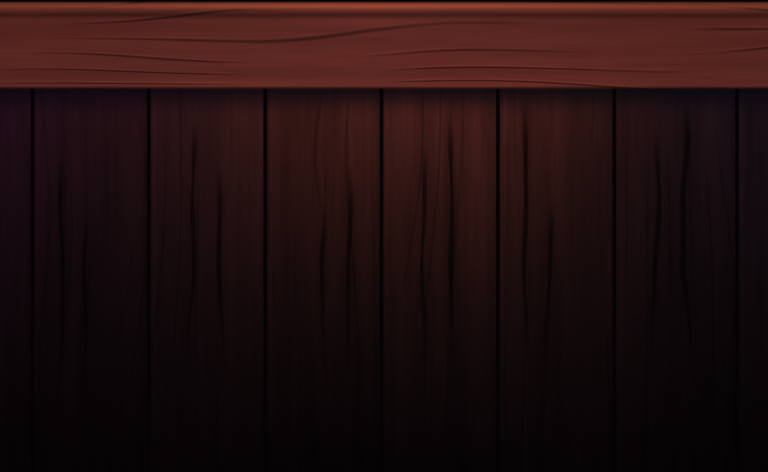
Reproduce this texture procedurally as a Shadertoy shader.

```glsl
#define RAIL_BOTTOM 0.188
#define PLANK_PITCH 0.1515
#define PLANK_START 0.0423
#define GAP_WIDTH 0.0032
#define GRAIN_DEPTH 0.34
#define CRACK_DEPTH 0.58
#define GLOW_CENTER 0.53
#define GLOW_WIDTH 0.27
#define RAIL_COLOR vec3(0.335, 0.145, 0.125)
#define EDGE_COLOR vec3(0.58, 0.27, 0.19)
#define DARK_COLOR vec3(0.042, 0.023, 0.031)

float hash(vec2 p) {
    p = fract(p * vec2(0.1031, 0.1137));
    p += dot(p, p.yx + 33.33);
    return fract((p.x + p.y) * p.x * 7.31);
}

float noise(vec2 p) {
    vec2 cell = floor(p), f = fract(p);
    f = f * f * (3.0 - 2.0 * f);
    return mix(mix(hash(cell), hash(cell + vec2(1, 0)), f.x),
               mix(hash(cell + vec2(0, 1)), hash(cell + vec2(1, 1)), f.x), f.y);
}

// Fine fibres; the first coordinate runs along the wood.
float fibres(vec2 s) {
    return 0.5 * noise(s * vec2(2.5, 45.0))
         + 0.3 * noise(s * vec2(5.0, 110.0) + 19.0)
         + 0.2 * noise(s * vec2(14.0, 240.0) + 47.0);
}

// Broken contour lines of warped growth rings.
float rings(vec2 s, float density) {
    float phase = s.y * density + 7.0 * noise(s * vec2(2.2, 8.0) + 5.0);
    float line = 1.0 - smoothstep(0.0, 0.32, abs(sin(phase)));
    return line * smoothstep(0.3, 0.75, noise(s * vec2(3.0, 13.0) + 71.0));
}

// Two long wavering cracks in each plank.
float cracks(float across, float down, float id) {
    float shift = -0.13 * cos(1.5708 * id);
    float ink = 0.0;
    for (int i = 0; i < 2; i++) {
        float n = float(i);
        float seed = id * 5.3 + n * 11.7 + 40.0;
        float lean = 0.35 * (hash(vec2(seed, 3.0)) - 0.5);
        float center = 0.37 + 0.22 * n + shift + lean * (down - 0.4)
                     + 0.07 * (noise(vec2(down * 7.0, seed)) - 0.5);
        float width = 0.012 + 0.018 * noise(vec2(down * 13.0, seed + 8.0));
        float start = 0.19 + 0.23 * hash(vec2(seed, 9.0));
        float span = smoothstep(start, start + 0.12, down)
                   * (1.0 - smoothstep(0.58, 0.85, down));
        float d = abs(across - center);
        ink = max(ink, span * (1.0 - smoothstep(width * 0.3, width * 1.5, d)));
        ink = max(ink, 0.3 * span * exp(-d * 22.0));
    }
    return ink;
}

vec3 planks(vec2 uv, float aspect, float px) {
    float x = uv.x, down = uv.y;
    float row = (x - 0.0083 * smoothstep(0.85, 0.95, x) - PLANK_START) / PLANK_PITCH;
    float id = floor(row), across = fract(row);

    // Warm central light with cool sides, fading toward the floor
    float depth = clamp((down - RAIL_BOTTOM) / (1.0 - RAIL_BOTTOM), 0.0, 1.0);
    float fade = pow(1.0 - depth, 1.6);
    float offset = (x - GLOW_CENTER) / GLOW_WIDTH;
    float glow = exp(-offset * offset);
    vec3 light = vec3(0.078, 0.034, 0.033) + glow * vec3(0.172, 0.073, 0.043);
    light += vec3(0.025, 0.0, 0.045) * exp(-x * 6.0);
    light += vec3(-0.022, 0.002, 0.024) * smoothstep(0.72, 1.0, x);
    vec3 color = DARK_COLOR * (1.0 - 0.35 * depth) + light * fade;

    // Grain varies from plank to plank
    vec2 s = vec2(down + id * 3.7 + 10.0, x * aspect + id * 0.31 + 2.0);
    color *= 1.0 + GRAIN_DEPTH * 1.4 * (fibres(s) - 0.5);
    color *= 0.94 + 0.12 * hash(vec2(id + 12.0, 4.0));
    color *= 1.0 - GRAIN_DEPTH * 0.65 * rings(s, 70.0);
    color *= 1.0 - CRACK_DEPTH * cracks(across, down, id);

    // Dark joints and soft bevels
    float joint = min(across, 1.0 - across) * PLANK_PITCH * aspect;
    color *= 1.0 - 0.25 * exp(-joint * 110.0);
    color *= 1.0 + 0.22 * exp(-pow((across - 0.045) * 50.0, 2.0));
    float gap = 1.0 - smoothstep(GAP_WIDTH - px * 0.5, GAP_WIDTH + px, joint);
    color = mix(color, vec3(0.014, 0.008, 0.012), gap * 0.94);

    // Cool shadow below the rail
    float shade = exp(-pow(max(down - RAIL_BOTTOM, 0.0) / 0.036, 2.0));
    vec3 cool = mix(vec3(0.055, 0.025, 0.06), vec3(0.03, 0.03, 0.055), x);
    return mix(color, cool * (1.0 - 0.8 * gap), shade * 0.78);
}

vec3 rail(vec2 uv, float aspect, float px) {
    float down = uv.y;
    vec2 s = vec2(uv.x * aspect + 4.0, down + 3.0);
    float offset = (uv.x - 0.5) / 0.35;
    float glow = exp(-offset * offset);
    vec3 color = RAIL_COLOR * (0.94 + 0.14 * glow);
    color *= 1.0 + GRAIN_DEPTH * 0.75 * (fibres(s) - 0.5);
    color *= 1.0 - GRAIN_DEPTH * 1.15 * rings(s, 85.0);
    color *= 1.0 + 0.1 * rings(s + vec2(0.0, 0.004), 85.0);

    // Lit top lip, groove and lower bevel
    color *= 1.0 - 0.3 * exp(-pow((down - 0.032) / 0.006, 2.0));
    float lip = exp(-pow((down - 0.013) / 0.0065, 2.0));
    color = mix(color, EDGE_COLOR * (0.78 + 0.3 * glow), lip * 0.85);
    color *= 1.0 + 0.1 * smoothstep(0.155, 0.178, down);
    color *= 1.0 - 0.55 * smoothstep(RAIL_BOTTOM - 0.007, RAIL_BOTTOM, down);
    return color * smoothstep(0.003 - px, 0.005 + px, down);
}

void mainImage(out vec4 fragColor, in vec2 fragCoord) {
    vec2 uv = fragCoord / iResolution.xy;
    uv.y = 1.0 - uv.y;
    float aspect = iResolution.x / iResolution.y;
    float px = 1.0 / iResolution.y;
    float below = smoothstep(RAIL_BOTTOM - px, RAIL_BOTTOM + px, uv.y);
    vec3 color = mix(rail(uv, aspect, px), planks(uv, aspect, px), below);
    fragColor = vec4(max(color, 0.0), 1.0);
}
```
